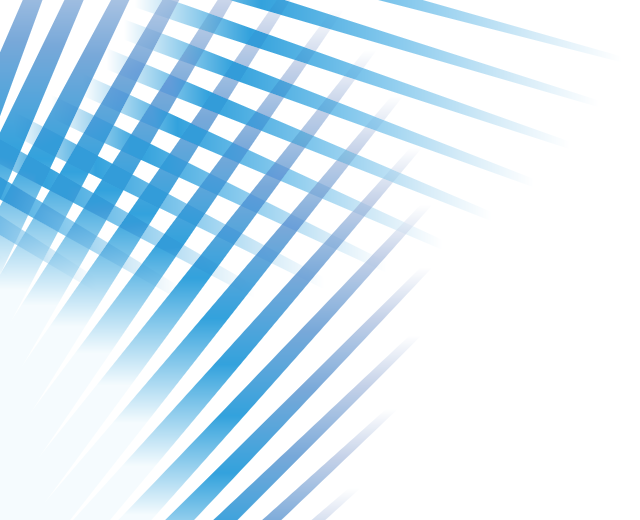
Write a Shadertoy shader that draws this background.

```glsl
// Two crossing fans of tapered blue bars that fade out over a white ground.

const float CANVAS_HEIGHT = 624.0;   // design units per canvas height
const vec3 WHITE = vec3(1.0);
const vec3 BLUE = vec3(0.20, 0.635, 0.865);
const vec3 DEEP_BLUE = vec3(0.20, 0.61, 0.85);
const vec3 LAVENDER = vec3(0.77, 0.82, 0.91);
const vec3 STEEL = vec3(0.47, 0.66, 0.85);
const vec3 ICE = vec3(0.83, 0.92, 0.97);
const vec3 SKY = vec3(0.53, 0.79, 0.93);
const vec3 MIST = vec3(0.96, 0.985, 0.995);

// Colour along a bar: white tip at 0, full blue at 1, tail colour at tailEnd.
vec3 barRamp(float t, vec3 light, vec3 middle, vec3 tail, float tailEnd) {
    vec3 color = mix(WHITE, light, clamp(t / 0.25, 0.0, 1.0));
    color = mix(color, middle, clamp((t - 0.25) / 0.35, 0.0, 1.0));
    color = mix(color, BLUE, clamp((t - 0.6) / 0.4, 0.0, 1.0));
    return mix(color, tail, clamp((t - 1.0) / (tailEnd - 1.0), 0.0, 1.0));
}

// Smooth coverage of a slanted strip; offset is measured along one axis.
float stripMask(float offset, float width, float slope, float pixel) {
    float edge = (0.5 * width - abs(offset)) / sqrt(1.0 + slope * slope);
    return clamp(edge / pixel + 0.5, 0.0, 1.0);
}

// Steep bars that spread toward the upper right.
vec3 steepFan(vec2 p, float pixel) {
    vec3 color = WHITE;
    for (int i = -7; i <= 8; i++) {
        float k = float(i);
        float slope = 0.767 + 0.0525 * k;
        float center = 172.0 + k * (56.9 + k * (1.5 - 0.075 * k));
        float tip = 60.0 + k * (52.0 + 3.3 * k);
        float along = p.y - tip;
        float t = along * sqrt(1.0 + slope * slope) / 345.0;
        float width = 14.0 + 0.068 * max(along, 0.0);
        float offset = p.x - center - slope * (416.0 - p.y);
        vec3 tint = barRamp(t, LAVENDER, STEEL, MIST, 1.47);
        color = mix(color, tint, stripMask(offset, width, slope, pixel));
    }
    return color;
}

// Shallow bars that fall toward the right.
vec3 shallowFan(vec2 p, float pixel) {
    vec3 color = WHITE;
    for (int i = -4; i <= 7; i++) {
        float k = float(i);
        float slope = 0.41 + 0.035 * k;
        float center = 123.0 + k * (48.0 + 0.5 * k);
        float tip = 590.0 - k * (55.0 + 4.0 * k);
        float t = (tip - p.x) / (340.0 - 22.0 * k);
        float width = 11.0 + k + 12.0 * clamp(t, 0.0, 1.2);
        float offset = p.y - center - slope * (p.x - 256.0);
        vec3 tint = barRamp(t, ICE, SKY, WHITE, 1.36);
        color = mix(color, tint, stripMask(offset, width, slope, pixel));
    }
    return color;
}

// Darken where the fans cross, but never past the deepest blue.
vec3 overlay(vec3 a, vec3 b) {
    vec3 darker = min(a, b);
    return max(mix(darker, a * b, 0.45), min(darker, DEEP_BLUE));
}

void mainImage(out vec4 fragColor, in vec2 fragCoord) {
    float pixel = CANVAS_HEIGHT / iResolution.y;
    // Design space with y pointing down
    vec2 p = vec2(fragCoord.x, iResolution.y - fragCoord.y) * pixel;
    fragColor = vec4(overlay(steepFan(p, pixel), shallowFan(p, pixel)), 1.0);
}
```
